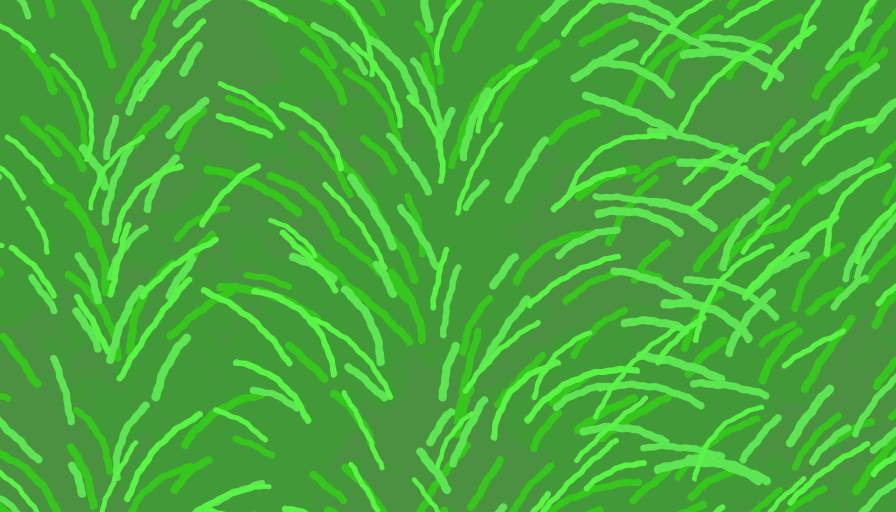
This texture is drawn by a Shadertoy shader. Its source:

```glsl
// Fans of short arched grass strokes in three greens on a mottled green ground.

vec3 hash3(vec2 cell, float seed) {
    vec3 q = vec3(dot(cell, vec2(127.1, 311.7)),
                  dot(cell, vec2(269.5, 183.3)),
                  dot(cell, vec2(419.2, 371.9))) + seed * 17.3;
    return fract(sin(q) * 43758.545);
}

// Stroke angle: blades lean away from the valley line of each fan
float fanAngle(float x) {
    if (x > 1.2) return 0.75;
    float side = x - (x < 0.46 ? 0.2 : 0.85);
    float lean = mix(1.15, 0.5, smoothstep(0.0, 0.33, abs(side)));
    return side < 0.0 ? -lean : lean;
}

// Distance to the centre line of a wobbly arc that bulges upwards
float arcDistance(vec2 p, float angle, float halfLen, float bend, float phase) {
    float c = cos(angle), s = sin(angle);
    vec2 q = vec2(c * p.x + s * p.y, c * p.y - s * p.x);
    float x = clamp(q.x, -halfLen, halfLen);
    float curve = bend * (halfLen * halfLen * 0.4 - x * x)
                + 0.0012 * sin(x * 110.0 + phase) + 0.0006 * sin(x * 270.0 - phase);
    float slope = 2.0 * bend * x;
    return length(vec2(q.x - x, (q.y - curve) / sqrt(1.0 + slope * slope)));
}

// Coverage of one layer of strokes, at most one stroke per grid cell
float strokes(vec2 p, float cellSize, float density, vec2 lengths,
              float radius, float crossing, float seed) {
    float nearest = 1.0;
    vec2 home = floor(p / cellSize);
    for (int j = -1; j <= 1; j++) {
        for (int i = -1; i <= 1; i++) {
            vec2 cell = home + vec2(i, j);
            vec3 place = hash3(cell, seed);
            vec3 shape = hash3(cell, seed + 5.0);
            vec2 centre = (cell + 0.1 + 0.8 * place.xy) * cellSize;
            float angle = fanAngle(centre.x) + (shape.x - 0.5) * 0.5;
            float halfLen = mix(lengths.x, lengths.y, shape.y);
            float chance = density;

            // A column of flatter, longer strokes crosses the right-hand fan
            if (crossing > 0.5 && abs(centre.x - 1.32) < 0.12) {
                angle = -0.27 + (shape.x - 0.5) * 0.35;
                halfLen = mix(0.06, 0.1, shape.y);
                chance = 0.75;
            }
            if (place.z > chance) continue;
            float bend = mix(0.3, 3.6, shape.z);
            float d = arcDistance(p - centre, angle, halfLen, bend, place.x * 40.0);
            nearest = min(nearest, d - radius * mix(0.85, 1.15, place.y));
        }
    }
    float soft = max(0.0013, 0.7 / iResolution.y);
    return 1.0 - smoothstep(-soft, soft, nearest);
}

// Soft mottling from layered sines
float mottle(vec2 p) {
    float n = sin(p.x * 7.0 + 1.8 * sin(p.y * 5.0 + 1.0));
    n += 0.7 * sin(p.y * 9.0 - p.x * 4.0 + 2.0 * sin(p.x * 6.0));
    n += 0.35 * sin(p.x * 31.0 + 2.0 * sin(p.y * 27.0));
    n += 0.2 * sin(p.y * 73.0 + 2.0 * sin(p.x * 61.0));
    return n;
}

void mainImage(out vec4 fragColor, in vec2 fragCoord) {
    vec2 p = fragCoord / iResolution.y;

    // Ground
    vec3 color = mix(vec3(0.26, 0.60, 0.22), vec3(0.29, 0.57, 0.25),
                     smoothstep(0.1, 0.7, mottle(p)));

    // Deep, minty and bright blades, back to front
    float deep = strokes(p, 0.11, 0.75, vec2(0.035, 0.1), 0.0072, 0.0, 1.0);
    color = mix(color, vec3(0.21, 0.78, 0.11), deep);
    float minty = strokes(p, 0.1, 0.44, vec2(0.028, 0.08), 0.0073, 1.0, 2.0);
    color = mix(color, vec3(0.36, 0.90, 0.32), minty);
    float bright = strokes(p, 0.13, 0.7, vec2(0.045, 0.12), 0.0054, 0.0, 3.0);
    color = mix(color, vec3(0.35, 0.96, 0.27), bright);

    fragColor = vec4(color, 1.0);
}
```
